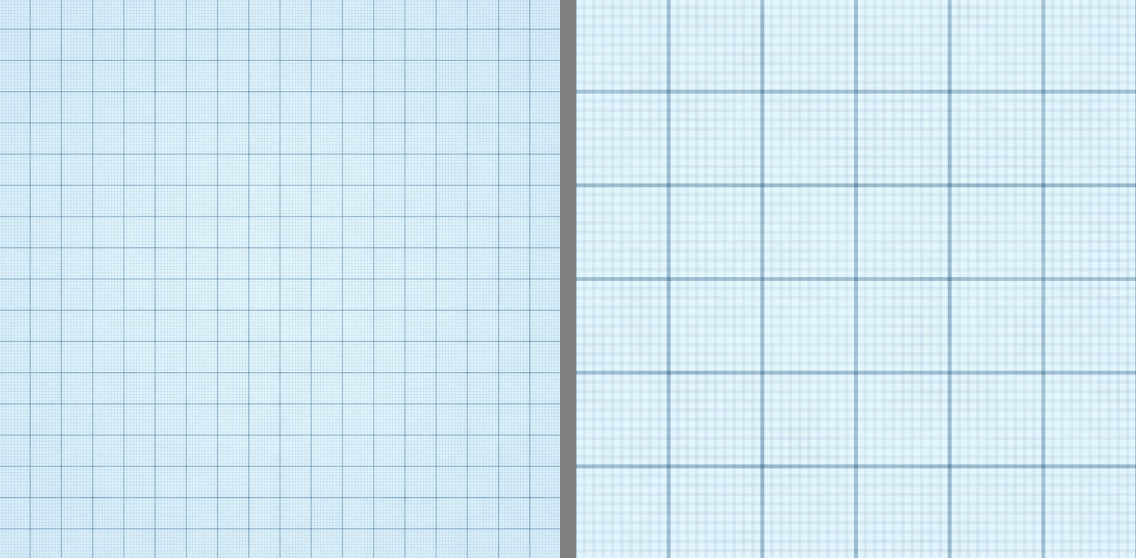
Left: the whole. Right: its middle third, enlarged.
Write a Shadertoy shader that draws this pattern.

```glsl
// Pale blue graph paper: fine tenths inside a bold square grid, faintly worn.

float hash(vec2 p) {
    p = fract(p * vec2(0.1031, 0.1137));
    p += dot(p, p.yx + 33.33);
    return fract((p.x + p.y) * p.x * 91.7);
}

float valueNoise(vec2 p) {
    vec2 cell = floor(p), f = fract(p);
    f = f * f * (3.0 - 2.0 * f);
    return mix(mix(hash(cell), hash(cell + vec2(1, 0)), f.x),
               mix(hash(cell + vec2(0, 1)), hash(cell + vec2(1, 1)), f.x), f.y);
}

// Box-filtered coverage of lines at whole numbers, per axis.
vec2 lineCoverage(vec2 p, float width, float pixel) {
    vec2 dist = abs(fract(p + 0.5) - 0.5);
    return clamp((0.5 * (width + pixel) - dist) / pixel, 0.0, min(1.0, width / pixel));
}

void mainImage(out vec4 fragColor, in vec2 fragCoord) {
    // Grid units: one bold square, with a crossing at the canvas centre.
    float squares = 17.87;
    vec2 centred = (fragCoord - 0.5 * iResolution.xy) / iResolution.y;
    vec2 grid = centred * squares;
    float pixel = squares / iResolution.y;

    // Paper, bluer and slightly darker towards the corners.
    vec3 color = vec3(0.887, 0.963, 0.990);
    float vignette = smoothstep(0.05, 0.72, length(centred));
    color *= mix(vec3(1.005, 1.002, 1.0), vec3(0.955, 0.972, 0.988), vignette);

    // Fine lines, ten to a square, with uneven ink.
    vec2 fine = lineCoverage(grid * 10.0, 0.36, pixel * 10.0);
    fine *= 0.8 + 0.4 * valueNoise(grid * 1.7 + 40.0);
    vec3 fineInk = vec3(0.055, 0.044, 0.029);
    color *= (1.0 - fineInk * fine.x) * (1.0 - fineInk * fine.y);

    // Bold lines, each with its own strength; crossings darken.
    vec2 bold = lineCoverage(grid, 0.042, pixel);
    vec2 lineId = floor(grid + 0.5) + 60.0;
    bold *= 0.9 + 0.2 * vec2(hash(vec2(lineId.x, 7.0)), hash(vec2(19.0, lineId.y)));
    bold *= 0.88 + 0.24 * valueNoise(grid * 2.3 + 90.0);
    vec3 boldInk = vec3(0.255, 0.190, 0.145);
    color *= (1.0 - boldInk * bold.x) * (1.0 - boldInk * bold.y);

    // Paper grain.
    color += 0.012 * (valueNoise(grid * 9.0 + 300.0) - 0.5);
    fragColor = vec4(color, 1.0);
}
```
